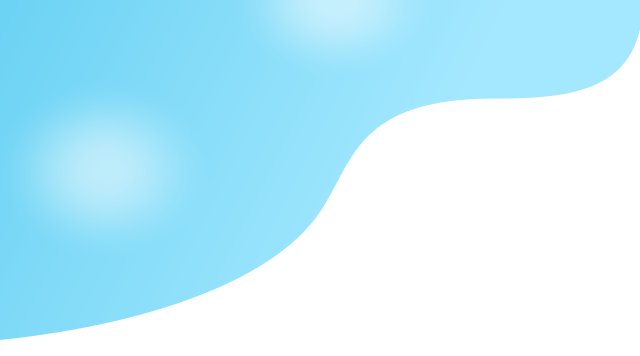
This background is drawn by a Shadertoy shader. Its source:

```glsl
// A blue field with two soft white glows, cut by a wavy lower edge over white.
// The edge is a chain of cubic Bezier arcs, solved for height at each x;
// the field is a diagonal gradient, and each glow is a faded ellipse.

vec2 bezier(vec2 a, vec2 b, vec2 c, vec2 d, float t) {
    float s = 1.0 - t;
    return s * s * s * a + 3.0 * s * t * (s * b + t * c) + t * t * t * d;
}

// Signed distance estimate to an arc whose x grows with t; positive above it.
float aboveArc(vec2 p, vec2 a, vec2 b, vec2 c, vec2 d) {
    float t = 0.5, stepSize = 0.25;
    for (int i = 0; i < 20; i++) {
        t += bezier(a, b, c, d, t).x < p.x ? stepSize : -stepSize;
        stepSize *= 0.5;
    }
    float s = 1.0 - t;
    vec2 tangent = s * s * (b - a) + 2.0 * s * t * (c - b) + t * t * (d - c);
    return (p.y - bezier(a, b, c, d, t).y) * normalize(tangent).x;
}

// The three arcs share their end points, from left to right.
float aboveWave(vec2 p) {
    vec2 bend = vec2(0.899, 0.401), shelf = vec2(1.385, 0.723);
    if (p.x < bend.x)
        return aboveArc(p, vec2(0.0, 0.045), vec2(0.423, 0.089), vec2(0.770, 0.214), bend);
    if (p.x < shelf.x)
        return aboveArc(p, bend, vec2(0.995, 0.540), vec2(0.998, 0.721), shelf);
    return aboveArc(p, shelf, vec2(1.585, 0.723), vec2(1.761, 0.737), vec2(1.803, 0.918));
}

float glow(vec2 p, vec2 center, vec2 radius) {
    return 1.0 - smoothstep(0.08, 1.0, length((p - center) / radius));
}

void mainImage(out vec4 fragColor, in vec2 fragCoord) {
    // Height is 1; width is held at 1.803 so the layout fills any canvas.
    vec2 p = fragCoord / iResolution.xy * vec2(1.803, 1.0);

    // Diagonal gradient, deepest at the upper left
    float slope = clamp((p.x + 0.5 * (1.0 - p.y)) / 1.46, 0.0, 1.0);
    vec3 color = mix(vec3(0.42, 0.825, 0.955), vec3(0.645, 0.91, 1.0), slope);

    // Glows
    color = mix(color, vec3(1.0), 0.48 * glow(p, vec2(0.293, 0.523), vec2(0.31, 0.26)));
    color = mix(color, vec3(1.0), 0.48 * glow(p, vec2(0.944, 1.0), vec2(0.30, 0.23)));

    // White below the wave, with a soft edge one pixel wide
    float coverage = clamp(aboveWave(p) * iResolution.y + 0.5, 0.0, 1.0);
    fragColor = vec4(mix(vec3(1.0), color, coverage), 1.0);
}
```
